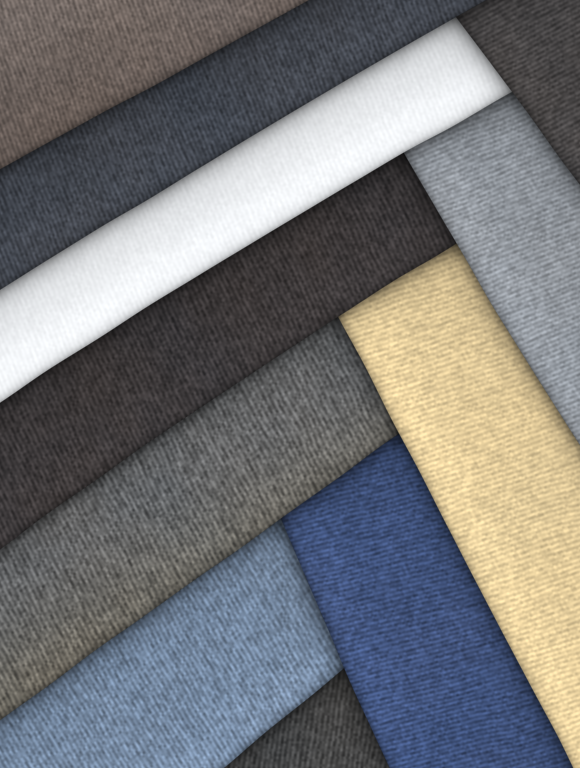
Reproduce this texture procedurally as a Shadertoy shader.

```glsl
#define RIB_SKEW -0.16
#define RIB_DEPTH 0.13
#define YARN_DEPTH 0.26
#define SPECKLE 0.34
#define SHADOW_DEPTH 0.45
#define SHADOW_WIDTH 0.011
#define HEM_WIDTH 0.005
#define SHEEN 0.06

const float TAU = 6.2831853;

float hash(vec2 p) {
    p = fract(p * vec2(0.1031, 0.1137));
    p += dot(p, p.yx + 33.33);
    return fract((p.x + p.y) * p.x * 17.0);
}

float noise(vec2 p) {
    vec2 i = floor(p), f = fract(p);
    f = f * f * (3.0 - 2.0 * f);
    return mix(mix(hash(i), hash(i + vec2(1, 0)), f.x),
               mix(hash(i + vec2(0, 1)), hash(i + vec2(1, 1)), f.x), f.y);
}

// Twill: slanted ribs broken into short yarns, with coloured melange.
// s.x runs along the fold, s.y into the cloth.
vec3 twill(vec2 s, vec3 dye, float ribs, float contrast) {
    s += 20.0;
    float drift = 0.5 * noise(s * 24.0);
    float across = (s.x + RIB_SKEW * s.y) * ribs + drift;
    float visible = 1.0 - smoothstep(0.3, 0.55, ribs / iResolution.y);
    float rib = cos(TAU * across) * visible;
    float yarn = noise(vec2(across * 1.5, s.y * ribs * 0.8)) - 0.5;
    float speck = noise(s * 300.0) - 0.5;
    float mottle = noise(s * 9.0) + 0.5 * noise(s * 31.0) - 0.75;
    float relief = RIB_DEPTH * rib + YARN_DEPTH * yarn + SPECKLE * speck;
    vec3 tint = vec3(0.008, 0.0, -0.008) * mottle;
    return dye * (1.0 + contrast * relief + 0.04 * contrast * mottle) + tint * contrast;
}

// Lays a cloth to the left of the fold a -> b and shades whatever lies below it.
void layCloth(inout vec3 color, vec2 p, vec2 a, vec2 b, float bow,
              vec3 dye, float ribs, float contrast) {
    vec2 along = normalize(b - a);
    vec2 inward = vec2(-along.y, along.x);
    float x = dot(p - a, along);
    float t = x / length(b - a);
    float d = dot(p - a, inward) - bow * 4.0 * t * (1.0 - t);
    d += 0.003 * (noise(vec2(x * 13.0 + 7.0, ribs)) - 0.5);

    // Soft contact shadow outside the fold
    float gap = max(-d, 0.0);
    color *= 1.0 - SHADOW_DEPTH * exp(-gap / SHADOW_WIDTH)
                 - 0.05 * exp(-gap / 0.05);

    // Rounded hem with a band of light behind it
    float inside = max(d, 0.0);
    float hem = 1.0 - 0.34 * exp(-inside / HEM_WIDTH);
    float band = (inside - 0.03) / 0.03;
    float light = hem + SHEEN * exp(-band * band);
    vec3 cloth = twill(vec2(x, d), dye, ribs, contrast) * light;

    float soft = 0.8 / iResolution.y;
    color = mix(color, cloth, smoothstep(-soft, soft, d));
}

void mainImage(out vec4 fragColor, in vec2 fragCoord) {
    vec2 p = fragCoord / iResolution.xy * vec2(0.753, 1.0);

    // Charcoal at the very bottom
    vec3 color = twill(p, vec3(0.29, 0.29, 0.29), 150.0, 1.0);

    // Alternating left and right strips, from the lowest to the topmost
    layCloth(color, p, vec2(0.289, 0.0), vec2(0.445, 0.128), 0.0,
             vec3(0.46, 0.535, 0.63), 150.0, 0.75);
    layCloth(color, p, vec2(0.365, 0.323), vec2(0.505, 0.0), -0.002,
             vec3(0.255, 0.325, 0.485), 165.0, 0.8);
    vec3 greyDye = mix(vec3(0.40, 0.385, 0.35), vec3(0.40, 0.405, 0.41),
                       smoothstep(0.05, 0.25, p.y - 0.6 * p.x));
    layCloth(color, p, vec2(0.0, 0.0625), vec2(0.517, 0.434), 0.001,
             greyDye, 140.0, 1.0);
    layCloth(color, p, vec2(0.439, 0.590), vec2(0.745, 0.0), -0.001,
             vec3(0.89, 0.80, 0.61), 150.0, 0.42);
    layCloth(color, p, vec2(0.0, 0.286), vec2(0.592, 0.684), 0.007,
             vec3(0.235, 0.22, 0.222), 150.0, 0.95);
    layCloth(color, p, vec2(0.523, 0.802), vec2(0.753, 0.418), -0.003,
             vec3(0.565, 0.585, 0.61), 165.0, 0.55);
    layCloth(color, p, vec2(0.0, 0.477), vec2(0.664, 0.880), 0.007,
             vec3(0.925, 0.935, 0.945), 150.0, 0.10);
    layCloth(color, p, vec2(0.592, 0.977), vec2(0.753, 0.759), 0.0,
             vec3(0.275, 0.265, 0.265), 165.0, 0.8);
    layCloth(color, p, vec2(0.0, 0.622), vec2(0.592, 0.977), 0.003,
             vec3(0.255, 0.27, 0.30), 165.0, 0.8);
    vec3 brownDye = mix(vec3(0.38, 0.34, 0.32), vec3(0.46, 0.42, 0.40),
                        smoothstep(0.8, 1.0, p.y - 0.3 * p.x));
    layCloth(color, p, vec2(0.0, 0.779), vec2(0.404, 1.0), 0.0,
             brownDye, 165.0, 0.65);

    fragColor = vec4(clamp(color, 0.0, 1.0), 1.0);
}
```
